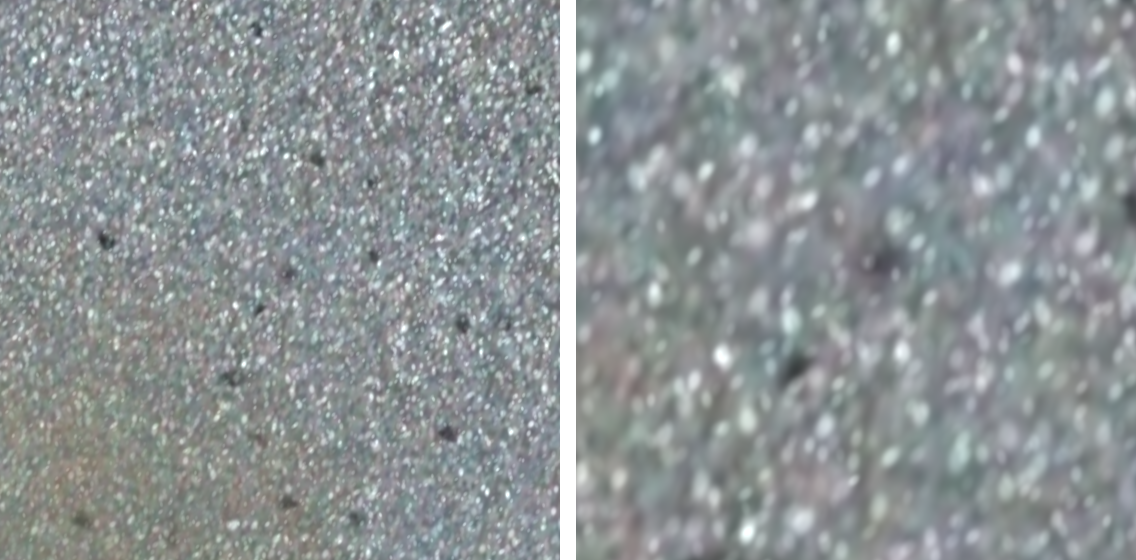
Left: the whole. Right: its middle third, enlarged.
Give the GLSL for this texture, as a WebGL 2 fragment shader.

```glsl
#version 300 es
precision highp float;
// Weathered asphalt: soft, slightly upright mineral grains on blue-grey binder.
// Jittered ellipses in cell grids give grains, chips and pits; value noise adds
// mottling, green and violet tints, and a dusty brown patch at the lower left.

uniform vec2 u_resolution;
out vec4 fragColor;

const vec3 BINDER = vec3(0.490, 0.518, 0.535);
const vec3 GRAIN_LIGHT = vec3(0.98, 1.02, 1.01);
const vec3 GREEN_VIOLET = vec3(-0.055, 0.045, -0.025);
const vec3 WARM_COOL = vec3(0.060, 0.000, -0.045);
const vec3 DUST_TINT = vec3(0.015, -0.012, -0.070);
const float LEAN = 0.30;             // mean tilt of the grains, radians
const float TILT_SPREAD = 1.1;       // random range around that tilt
const float COARSE_CELLS = 60.0;     // cells across the canvas
const float FINE_CELLS = 92.0;
const float CHIP_CELLS = 22.0;
const float PIT_CELLS = 8.0;
const float COARSE_GAIN = 0.36;
const float FINE_GAIN = 0.24;
const float CHIP_GAIN = 0.30;
const float PIT_DEPTH = 0.27;
const float MOTTLE_GAIN = 0.21;

float hash(vec2 p) {
  return fract(sin(dot(p, vec2(127.1, 311.7))) * 43758.5453);
}

mat2 rotation(float angle) {
  float c = cos(angle), s = sin(angle);
  return mat2(c, -s, s, c);
}

float noise(vec2 p) {
  vec2 cell = floor(p), f = fract(p);
  f = f * f * (3.0 - 2.0 * f);
  float low = mix(hash(cell), hash(cell + vec2(1.0, 0.0)), f.x);
  float high = mix(hash(cell + vec2(0.0, 1.0)), hash(cell + vec2(1.0)), f.x);
  return mix(low, high, f.y);
}

// Noise centred on zero, with a finer octave.
float mottle(vec2 p) {
  return 0.65 * noise(p) + 0.35 * noise(rotation(0.6) * p * 2.1 + 17.0) - 0.5;
}

// One soft tilted ellipse per cell; the exponent sets how rare bright ones are.
float scatter(vec2 p, vec2 radii, float chance, float exponent, float seed) {
  vec2 home = floor(p);
  float sum = 0.0;
  for (int y = -1; y <= 1; y++) {
    for (int x = -1; x <= 1; x++) {
      vec2 cell = home + vec2(x, y);
      vec2 key = cell + seed;
      vec2 jitter = vec2(hash(key + 3.1), hash(key + 7.7));
      vec2 offset = p - cell - 0.1 - 0.8 * jitter;
      float angle = LEAN + TILT_SPREAD * (hash(key + 11.3) - 0.5);
      float scale = 0.75 + 0.5 * hash(key + 19.9);
      float d = length(rotation(-angle) * offset / (radii * scale));
      float present = step(hash(key + 23.5), chance);
      sum += present * pow(hash(key + 31.2), exponent) * exp(-d * d * d);
    }
  }
  return sum;
}

void main() {
  vec2 p = gl_FragCoord.xy / u_resolution.y;
  vec2 grainSpace = rotation(-LEAN) * p;

  // Broad variation: dust at the lower left, livelier grain elsewhere.
  float drift = mottle(p * 4.0 + 5.0);
  float dust = 1.0 - smoothstep(0.12, 0.75, length(p * vec2(1.0, 0.85) - vec2(0.12, 0.0)) + 0.35 * drift);
  float sparkle = 1.0 + 0.5 * mottle(p * 7.0 + 41.0) + 0.22 * (p.y - 0.5) - 0.35 * dust;

  // Mottled binder with small-scale colour shifts.
  vec3 color = BINDER + 0.05 * drift + DUST_TINT * dust;
  color += MOTTLE_GAIN * sparkle * (noise(grainSpace * vec2(125.0, 80.0)) - 0.5);
  color += GREEN_VIOLET * mottle(grainSpace * vec2(52.0, 38.0) + 61.0);
  color += WARM_COOL * mottle(grainSpace * vec2(44.0, 32.0) + 93.0);
  color += 0.6 * WARM_COOL * mottle(p * 9.0 + 27.0);

  // Pale grains in two sizes, plus a few bright chips.
  float grains = COARSE_GAIN * scatter(p * COARSE_CELLS, vec2(0.29, 0.45), 1.0, 3.0, 0.0);
  grains += FINE_GAIN * scatter(p * FINE_CELLS + 0.37, vec2(0.30, 0.46), 1.0, 3.0, 130.0);
  float chips = CHIP_GAIN * scatter(p * CHIP_CELLS, vec2(0.13, 0.19), 0.16, 0.6, 270.0);
  color += GRAIN_LIGHT * (grains * sparkle + chips);

  // Sparse dark pits with ragged rims.
  vec2 ragged = p + 0.014 * vec2(noise(p * 70.0) - 0.5, noise(p * 70.0 + 51.0) - 0.5);
  float pits = scatter(ragged * PIT_CELLS, vec2(0.12, 0.11), 0.36, 0.6, 410.0);
  color = mix(color, color * 0.75, min(pits, 1.0)) - PIT_DEPTH * 0.6 * pits;

  fragColor = vec4(clamp(color, 0.0, 1.0), 1.0);
}
```
